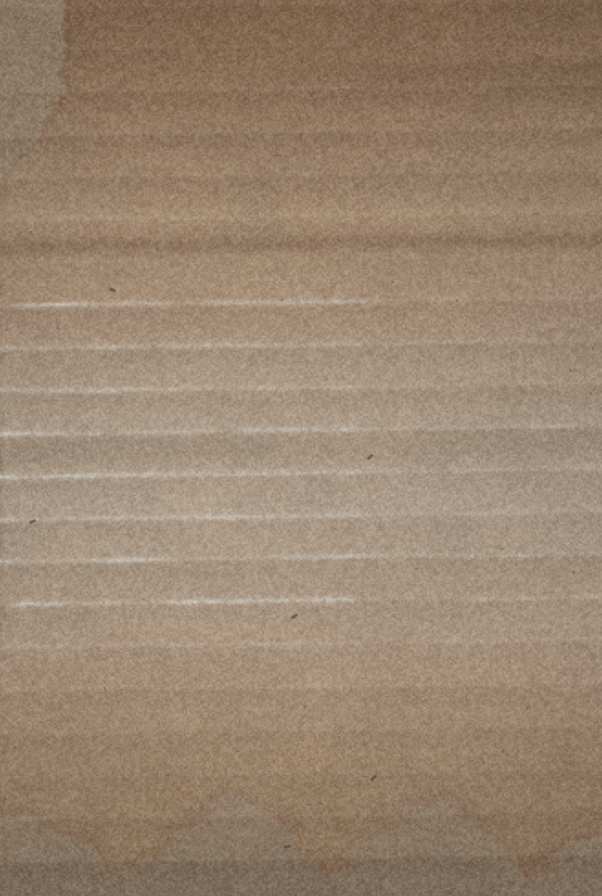
Reproduce this texture procedurally as a WebGL 2 fragment shader.

```glsl
#version 300 es
// Worn corrugated cardboard: 21 flute rows, pale rubbed ridges, torn corners and fibres.
precision highp float;
uniform vec2 u_resolution;
out vec4 fragColor;

const float ROW_HEIGHT = 0.0477;
const float RIDGE_ORIGIN = 0.659;
const float TILT = 0.014;
const vec3 TOP_BROWN = vec3(0.510, 0.405, 0.312);
const vec3 KRAFT = vec3(0.628, 0.532, 0.442);
const vec3 PALE_KRAFT = vec3(0.668, 0.602, 0.530);
const vec3 BOTTOM_BROWN = vec3(0.525, 0.430, 0.340);
const vec3 TORN_GREY = vec3(0.555, 0.490, 0.420);
const vec3 RUBBED_WHITE = vec3(0.760, 0.725, 0.680);
const vec3 SPECK_DARK = vec3(0.310, 0.235, 0.190);
const vec3 WARM_SHADE = vec3(0.85, 1.0, 1.15);

float hash(vec2 p) {
  vec3 q = fract(vec3(p.xyx) * 0.1031);
  q += dot(q, q.yzx + 33.33);
  return fract((q.x + q.y) * q.z);
}

float noise(vec2 p) {
  vec2 i = floor(p), f = fract(p);
  f = f * f * (3.0 - 2.0 * f);
  float low = mix(hash(i), hash(i + vec2(1, 0)), f.x);
  float high = mix(hash(i + vec2(0, 1)), hash(i + vec2(1, 1)), f.x);
  return mix(low, high, f.y);
}

float fbm(vec2 p) {
  float sum = 0.0, weight = 0.5;
  for (int i = 0; i < 4; i++) {
    sum += weight * noise(p);
    p = p * 2.03 + 17.0;
    weight *= 0.5;
  }
  return sum / 0.9375;
}

float band(float y, float centre, float width) {
  float d = (y - centre) / width;
  return exp(-d * d);
}

// One short randomly turned stroke per chosen grid cell
float strokes(vec2 p, float cells, float density, float reach, float width, float seed) {
  vec2 g = p * cells, id = floor(g) + seed;
  vec2 c = fract(g) - mix(vec2(0.36), vec2(0.64), vec2(hash(id), hash(id + 5.3)));
  float angle = 6.2832 * hash(id + 9.1);
  vec2 dir = vec2(cos(angle), sin(angle));
  float along = clamp(dot(c, dir), -reach, reach);
  float d = length(c - dir * along);
  return step(hash(id + 2.7), density) * (1.0 - smoothstep(width * 0.3, width, d));
}

// Pulp: fine noise plus two crossing sets of stretched noise
float pulpGrain(vec2 p) {
  vec2 turned = vec2(p.x * 0.8 + p.y * 0.6, p.y * 0.8 - p.x * 0.6);
  float fine = noise(p * 490.0) - 0.5;
  float fibreA = noise(turned * vec2(190.0, 430.0) + 31.0) - 0.5;
  float fibreB = noise(turned * vec2(430.0, 190.0) + 73.0) - 0.5;
  return 0.62 * fine + 0.36 * (fibreA + fibreB);
}

// Lighting across the sheet, brightest a little below the middle
vec3 sheetColour(vec2 p, float halfWidth) {
  vec3 c = mix(BOTTOM_BROWN, KRAFT, smoothstep(-0.02, 0.25, p.y));
  c = mix(c, PALE_KRAFT, smoothstep(0.14, 0.46, p.y));
  c = mix(c, KRAFT, smoothstep(0.48, 0.74, p.y));
  c = mix(c, TOP_BROWN, smoothstep(0.72, 1.02, p.y));
  vec2 v = vec2((p.x - halfWidth * 0.92) / halfWidth, (p.y - 0.46) * 1.5);
  return c * (1.02 - 0.055 * dot(v, v));
}

// Grey areas where the top ply came away: x is coverage, y is the rim
vec2 tornPly(vec2 p) {
  float rough = (fbm(p * 38.0) - 0.5) * 0.026;
  float corner = 0.073 - 0.075 * smoothstep(0.92, 0.765, p.y) - p.x + rough;
  float wave = abs(fract(p.x * 4.45 - 0.13) - 0.5);
  float foot = 0.025 + 0.20 * wave * (0.45 + 0.7 * noise(vec2(p.x * 9.0, 4.0)));
  float bottom = foot - p.y + rough * 2.0;
  float cover = max(0.75 * smoothstep(-0.003, 0.004, corner), 0.7 * smoothstep(-0.005, 0.008, bottom));
  float rim = band(corner, -0.002, 0.003) + band(bottom, -0.006, 0.007);
  return vec2(cover, rim);
}

void main() {
  vec2 p = gl_FragCoord.xy / u_resolution.y;
  float halfWidth = 0.5 * u_resolution.x / u_resolution.y;
  float wobble = (noise(vec2(p.x * 9.0, p.y * 14.0)) - 0.5) * 0.0025;
  float y = p.y - TILT * p.x + wobble;
  vec3 colour = sheetColour(p, halfWidth);

  vec2 torn = tornPly(p);
  float edgeLight = 1.0 - 0.13 * smoothstep(0.12, 0.0, p.y);
  colour = mix(colour, TORN_GREY * edgeLight, torn.x);
  colour *= 1.0 - 0.05 * torn.y * WARM_SHADE;

  // Flute rows: each darkens towards the ridge above it
  float rowCoord = (y - RIDGE_ORIGIN) / ROW_HEIGHT;
  float row = floor(rowCoord), f = fract(rowCoord);
  float shade = smoothstep(0.30, 0.86, f) * (1.0 - smoothstep(0.90, 1.0, f));
  float rowTone = mix(hash(vec2(row, 3.0)), hash(vec2(row + 1.0, 3.0)), smoothstep(0.85, 1.0, f));
  float rowDark = (0.025 + 0.035 * hash(vec2(row, 8.0))) * shade - 0.035 * (rowTone - 0.5);
  colour *= 1.0 - rowDark * WARM_SHADE;

  // Crushed creases
  float right = smoothstep(0.15, 0.60, p.x);
  float crease = 0.135 * band(y, 0.723, 0.010) + 0.05 * band(y, 0.490, 0.012);
  crease += right * (0.07 * band(y, 0.912, 0.012) - 0.075 * band(y, 0.934, 0.010));
  colour *= 1.0 - (crease - 0.055 * band(y, 0.750, 0.011)) * WARM_SHADE;

  // Rubbed ridge lines, strongest mid-sheet and on the left
  float ridge = floor(rowCoord + 0.5);
  float away = (rowCoord - ridge) * ROW_HEIGHT;
  float zone = smoothstep(0.20, 0.36, p.y) * (1.0 - smoothstep(0.655, 0.69, p.y));
  float wear = mix(1.0, 0.42, smoothstep(0.39, 0.42, p.x));
  wear *= 0.25 + 0.95 * noise(vec2(p.x * 24.0, ridge * 7.0));
  wear *= 0.6 + 0.5 * hash(vec2(ridge, 21.0));
  wear *= 0.6 + 0.8 * noise(p * vec2(210.0, 330.0) + 11.0);
  float line = 0.62 * band(away, 0.0, 0.0028) + 0.22 * band(away, 0.0005, 0.0060);
  colour = mix(colour, RUBBED_WHITE, clamp(line * wear * (0.06 + 0.94 * zone), 0.0, 1.0));

  // Mottling, pulp grain and faint fibres
  colour *= 1.0 + 0.07 * (fbm(p * vec2(14.0, 20.0)) - 0.5);
  colour += pulpGrain(p) * vec3(0.125, 0.132, 0.135);
  colour += 0.028 * strokes(p, 75.0, 0.30, 0.24, 0.09, 40.0);
  colour -= 0.030 * strokes(p + 0.31, 62.0, 0.20, 0.18, 0.08, 90.0);

  // Sparse dark flecks
  float flecks = 0.35 * strokes(p, 40.0, 0.03, 0.04, 0.06, 130.0);
  flecks = max(flecks, 0.6 * strokes(p, 11.0, 0.05, 0.025, 0.028, 170.0));
  colour = mix(colour, SPECK_DARK, flecks);
  fragColor = vec4(colour, 1.0);
}
```
